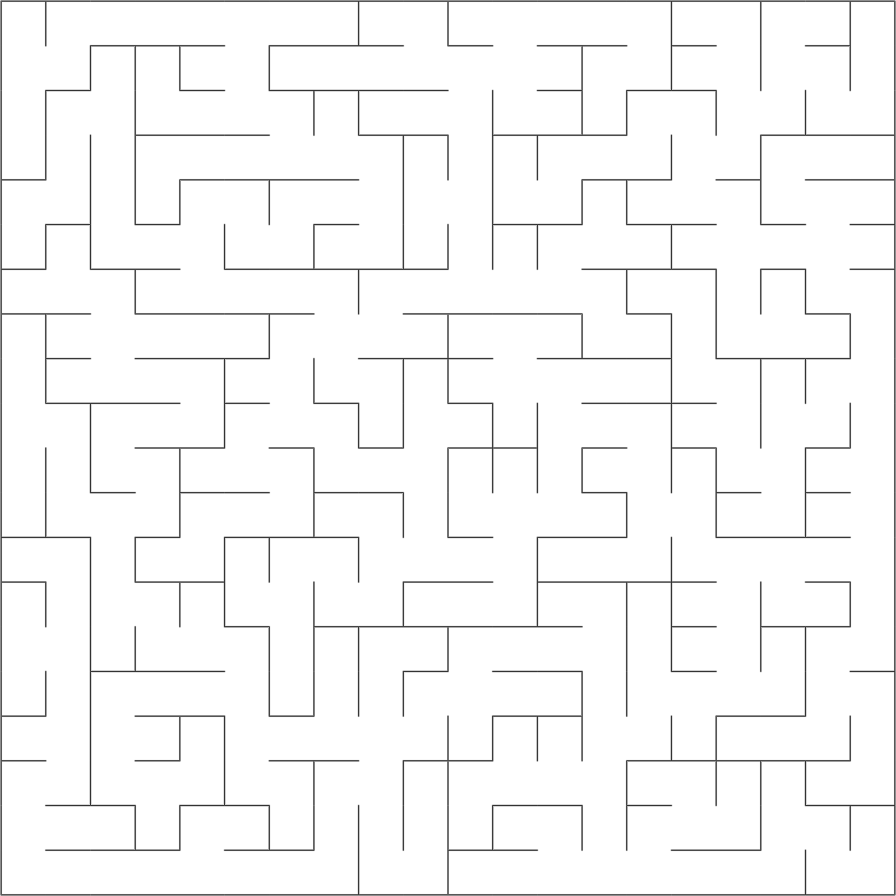
A Shadertoy shader for this pattern:

```glsl
// Draws a square maze of thin black walls on white, grown with Wilson's loop-erased random walks.

const int   CELLS      = 20;           // cells along each side
const float MARGIN     = 1.0 / 802.0;  // gap between canvas edge and outer wall
const float LINE_WIDTH = 1.0 / 802.0;  // wall thickness, in canvas units
const float SEED       = 4.7;          // picks another maze
const int   MAX_WALK   = 3000;         // safety limit on all random steps
const vec3  PAPER      = vec3(1.0);
const vec3  INK        = vec3(0.0);

// One bit per grid node, one word per row.
uint inTree[CELLS + 1];    // node is already joined to the outer wall
uint turned[CELLS + 1];    // low bit of the node's direction
uint reversed[CELLS + 1];  // high bit of the node's direction

float hash(float n) {
    return fract(sin(n * 12.9898 + SEED * 78.233) * 43758.5453);
}

// Directions: 0 right, 1 up, 2 left, 3 down.
ivec2 stepOf(int d) {
    int s = 1 - (d & 2);
    return (d & 1) == 0 ? ivec2(s, 0) : ivec2(0, s);
}

bool isJoined(ivec2 node) {
    return ((inTree[node.y] >> uint(node.x)) & 1u) == 1u;
}

int directionAt(ivec2 node) {
    uint x = uint(node.x);
    return int(((turned[node.y] >> x) & 1u) | (((reversed[node.y] >> x) & 1u) << 1u));
}

void setDirection(ivec2 node, int d) {
    uint x = uint(node.x);
    uint keep = ~(1u << x);
    turned[node.y]   = (turned[node.y]   & keep) | (uint(d & 1)  << x);
    reversed[node.y] = (reversed[node.y] & keep) | (uint(d >> 1) << x);
}

// Every inner node ends up with one wall leading towards the border.
void growMaze() {
    for (int y = 0; y <= CELLS; y++) {
        bool borderRow = y == 0 || y == CELLS;
        inTree[y] = borderRow ? 0xFFFFFFFFu : (1u | (1u << uint(CELLS)));
        turned[y] = 0u;
        reversed[y] = 0u;
    }
    int walked = 0;
    int inner = CELLS - 1;
    for (int n = 0; n < inner * inner; n++) {
        ivec2 start = ivec2(n % inner, n / inner) + 1;

        // Wander until the tree is met; the last exit from each node counts.
        ivec2 node = start;
        while (!isJoined(node) && walked < MAX_WALK) {
            int d = int(4.0 * hash(float(walked++)));
            setDirection(node, d);
            node += stepOf(d);
        }

        // Join the loop-free path to the tree.
        node = start;
        for (int i = 0; i < inner * inner && !isJoined(node); i++) {
            inTree[node.y] |= 1u << uint(node.x);
            node += stepOf(directionAt(node));
        }
    }
}

bool isInner(ivec2 node) {
    return all(greaterThan(node, ivec2(0))) && all(lessThan(node, ivec2(CELLS)));
}

bool hasWall(ivec2 a, int d) {
    ivec2 b = a + stepOf(d);
    if (any(lessThan(b, ivec2(0))) || any(greaterThan(b, ivec2(CELLS)))) return false;
    int across = (d & 1) == 0 ? a.y : a.x;
    if (across == 0 || across == CELLS) return true;
    return (isInner(a) && directionAt(a) == d)
        || (isInner(b) && directionAt(b) == (d ^ 2));
}

// Integral of a one-pixel tent filter, used as a soft edge.
float softEdge(float x) {
    float a = min(abs(x), 1.0);
    return 0.5 + sign(x) * (a - 0.5 * a * a);
}

void mainImage(out vec4 fragColor, in vec2 fragCoord) {
    float side = min(iResolution.x, iResolution.y);
    vec2 uv = (fragCoord - 0.5 * iResolution.xy) / side + 0.5;

    // Offset from the nearest grid node, scaled for the edge filter.
    float cell = (1.0 - 2.0 * MARGIN) / float(CELLS);
    ivec2 node = clamp(ivec2(floor((uv - MARGIN) / cell + 0.5)), ivec2(0), ivec2(CELLS));
    vec2 offset = (uv - MARGIN - vec2(node) * cell) * side;
    float halfWidth = 0.5 * LINE_WIDTH * side;

    // Only points close to a grid line need the maze.
    float ink = 0.0;
    if (min(abs(offset.x), abs(offset.y)) < halfWidth + 1.0) {
        growMaze();
        for (int d = 0; d < 4; d++) {
            if (!hasWall(node, d)) continue;
            vec2 dir = vec2(stepOf(d));
            float along = dot(offset, dir);
            float across = dot(offset, dir.yx);
            float band = softEdge(across + halfWidth) - softEdge(across - halfWidth);
            ink = max(ink, band * softEdge(along + halfWidth));
        }
    }
    fragColor = vec4(mix(PAPER, INK, ink), 1.0);
}
```
